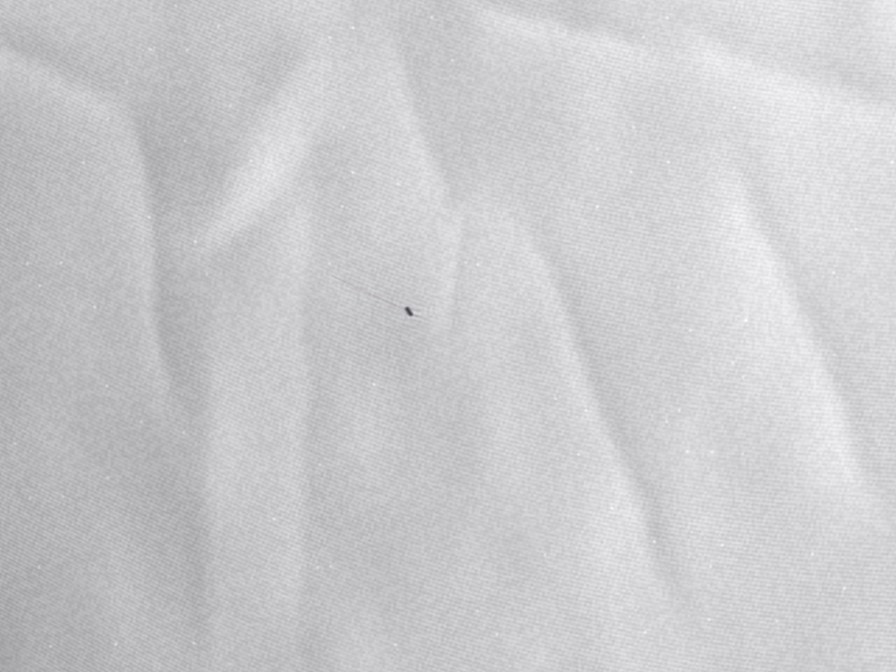
Give the GLSL for this texture, as a Shadertoy shader.

```glsl
// Pale grey woven cloth with soft creases, a tiny dark snag and a loose thread.
// Creases are bright/dark pairs along line segments, laid over a broad light
// gradient; fine twill ribs, fibre grain and sparse glints add the surface.
#define MEAN_TONE 0.803
#define LIGHT_ACROSS 0.11
#define LIGHT_UP 0.035
#define CORNER_SHADE 0.05
#define CLOUD_DEPTH 0.11
#define WRINKLE_DEPTH 0.05
#define CREASE_DEPTH 1.15
#define RIB_COUNT 160.0
#define RIB_DEPTH 0.015
#define GRAIN_SCALE 240.0
#define GRAIN_DEPTH 0.062
#define GLINT_CELLS 60.0

const int CREASES = 12;

// Crease ends: start xy, end xy, in canvas heights
const vec4 creaseLine[CREASES] = vec4[CREASES](
    vec4(0.77, 0.70, 1.02, 0.06), vec4(1.08, 0.80, 1.33, 0.20),
    vec4(0.20, 0.86, 0.25, 0.36), vec4(0.46, 0.78, 0.45, -0.10),
    vec4(0.58, 0.96, 0.68, 0.66), vec4(0.49, 0.83, 0.29, 0.58),
    vec4(-0.05, 0.95, 0.19, 0.85), vec4(0.48, 0.96, 0.29, 0.65),
    vec4(0.70, 0.69, 0.67, 0.48), vec4(0.99, 0.96, 1.40, 0.81),
    vec4(0.68, 1.00, 1.01, 0.91), vec4(0.31, 0.58, 0.31, -0.08));

// Crease width and depth; a negative depth swaps the lit side
const vec2 creaseShape[CREASES] = vec2[CREASES](
    vec2(0.040, 0.070), vec2(0.050, 0.065), vec2(0.032, 0.065),
    vec2(0.030, 0.032), vec2(0.040, 0.050), vec2(0.055, 0.050),
    vec2(0.045, 0.060), vec2(0.070, -0.060), vec2(0.020, 0.035),
    vec2(0.065, 0.060), vec2(0.040, 0.060), vec2(0.050, -0.040));

float hash(vec2 p) {
    vec3 q = fract(vec3(p.xyx) * 0.1031);
    q += dot(q, q.yzx + 33.33);
    return fract((q.x + q.y) * q.z);
}

float noise(vec2 p) {
    vec2 i = floor(p), f = fract(p);
    f = f * f * (3.0 - 2.0 * f);
    return mix(mix(hash(i), hash(i + vec2(1, 0)), f.x),
               mix(hash(i + vec2(0, 1)), hash(i + vec2(1, 1)), f.x), f.y);
}

float fbm(vec2 p) {
    float sum = 0.0, weight = 0.5;
    for (int k = 0; k < 4; k++) {
        sum += weight * noise(p);
        p = mat2(1.6, 1.2, -1.2, 1.6) * p + 7.3;
        weight *= 0.5;
    }
    return sum;
}

// Lit on one side of the segment, shaded on the other, fading at its ends
float crease(vec2 p, vec4 line, vec2 shape) {
    vec2 along = line.zw - line.xy, q = p - line.xy;
    float len = length(along);
    float t = dot(q, along) / (len * len);
    float side = (along.x * q.y - along.y * q.x) / (len * shape.x);
    float ends = smoothstep(-0.06, 0.22, t) * (1.0 - smoothstep(0.72, 1.06, t));
    float flank = 2.0 * smoothstep(-0.55, 0.55, side) - 1.0;
    return -shape.y * ends * flank * exp(-abs(side));
}

float segmentDistance(vec2 p, vec2 a, vec2 b) {
    vec2 q = p - a, ab = b - a;
    return length(q - ab * clamp(dot(q, ab) / dot(ab, ab), 0.0, 1.0));
}

// Twill ribs, slanting at the left and levelling out to the right
float weave(vec2 p) {
    vec2 bent = p + 0.02 * vec2(noise(p * 3.0), noise(p * 3.0 + 19.0));
    float slant = bent.x * (0.55 - 0.18 * bent.x);
    float rib = sin(6.2832 * RIB_COUNT * (bent.y + slant));
    float yarn = sin(6.2832 * RIB_COUNT * (0.85 * bent.x - 0.3 * bent.y));
    return (rib + 0.4 * yarn) * (0.45 + 0.9 * noise(p * 9.0));
}

void mainImage(out vec4 fragColor, in vec2 fragCoord) {
    vec2 p = fragCoord / iResolution.y;
    float aspect = iResolution.x / iResolution.y;
    float pixel = 1.0 / iResolution.y;

    // Broad light, shaded lower left, soft clouds and small upright wrinkles
    float tone = MEAN_TONE + LIGHT_ACROSS * (p.x / aspect - 0.5) + LIGHT_UP * (p.y - 0.5);
    tone -= CORNER_SHADE * (1.0 - smoothstep(0.1, 0.8, length(p - vec2(0.0, 0.1))));
    tone += CLOUD_DEPTH * (fbm(p * vec2(4.5, 2.6) + 3.0) - 0.47);
    tone += WRINKLE_DEPTH * (noise(p * vec2(15.0, 6.0) + vec2(2.0 * p.y, 8.0)) - 0.5);

    // Creases, slightly wavering
    vec2 wavy = p + 0.035 * (vec2(fbm(p * 7.0), fbm(p * 7.0 + 31.0)) - 0.47);
    for (int k = 0; k < CREASES; k++)
        tone += CREASE_DEPTH * crease(wavy, creaseLine[k], creaseShape[k]);

    // Woven surface
    tone += RIB_DEPTH * weave(p);
    tone += GRAIN_DEPTH * (noise(p * GRAIN_SCALE) - 0.5);

    // Sparse glints
    vec2 cell = floor(p * GLINT_CELLS);
    vec2 spot = 0.3 + 0.4 * vec2(hash(cell + 5.0), hash(cell + 9.0));
    float glintDistance = length(fract(p * GLINT_CELLS) - spot) / GLINT_CELLS;
    float glint = step(0.98, hash(cell)) * (1.0 - smoothstep(0.0005, 0.004, glintDistance));
    tone += 0.09 * glint;

    // Puckers beside the snag
    vec2 snag = vec2(0.608, 0.536);
    vec2 pull = p - snag - vec2(0.008, -0.003);
    tone += 0.07 * sin(700.0 * (pull.y + 0.2 * pull.x)) * exp(-dot(pull, pull) / 0.00015);

    // Cool cast, strongest in the shade
    vec3 color = vec3(tone) + vec3(-0.003, -0.001, 0.013) * (1.4 - tone);

    // Loose thread and snag
    float thread = 1.0 - smoothstep(0.0, 0.0006 + 1.5 * pixel, segmentDistance(p, vec2(0.495, 0.589), snag));
    color = mix(color, vec3(0.60, 0.50, 0.53), 0.22 * thread);
    float hole = segmentDistance(p, snag + vec2(-0.002, 0.004), snag + vec2(0.003, -0.003));
    color = mix(color, vec3(0.16, 0.13, 0.17), 0.8 * (1.0 - smoothstep(0.0, 0.006, hole)));

    fragColor = vec4(clamp(color, 0.0, 1.0), 1.0);
}
```
